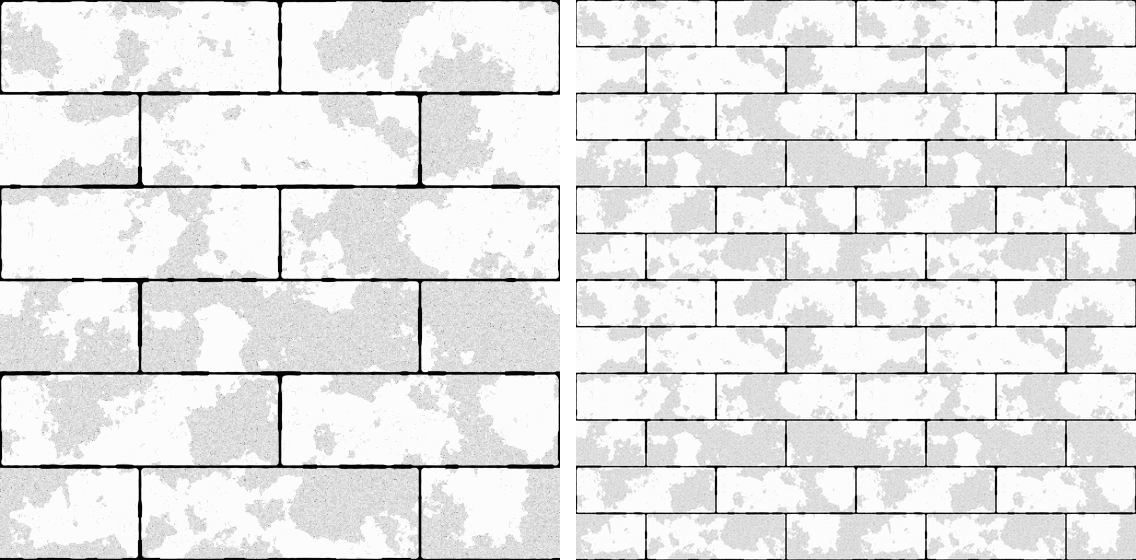
Left, the tile; right, the same tile 2 across and 2 down.
Write a WebGL 2 fragment shader that draws this pattern.

```glsl
#version 300 es
precision highp float;
// Running-bond wall of white bricks with black joints and grainy grey weathering.

uniform vec2 u_resolution;
out vec4 fragColor;

// Integer hash of a lattice point and a seed, from 0 to 1
float hash(ivec2 cell, int seed) {
    uint h = uint(cell.x) * 1597334677u ^ uint(cell.y) * 3812015801u ^ uint(seed) * 2654435769u;
    h = (h ^ (h >> 16)) * 2246822519u;
    h = (h ^ (h >> 13)) * 3266489917u;
    return float((h ^ (h >> 16)) >> 8) / 16777216.0;
}

// Smooth value noise that wraps after a whole number of cells
float wrapNoise(vec2 p, float period, int seed) {
    vec2 cell = floor(p), t = p - cell;
    t = t * t * (3.0 - 2.0 * t);
    ivec2 a = ivec2(mod(cell, period));
    ivec2 b = ivec2(mod(cell + 1.0, period));
    return mix(mix(hash(a, seed), hash(ivec2(b.x, a.y), seed), t.x),
               mix(hash(ivec2(a.x, b.y), seed), hash(b, seed), t.x), t.y);
}

// Ragged cloud noise, turned at each octave to hide the lattice
float cloud(vec2 p, int seed) {
    float sum = 0.0, total = 0.0, weight = 1.0;
    for (int i = 0; i < 6; i++) {
        sum += weight * wrapNoise(p, 4096.0, seed + i);
        total += weight;
        weight *= 0.63;
        p = mat2(1.6, 1.2, -1.2, 1.6) * p + 7.3;
    }
    return sum / total;
}

float roundedBox(vec2 p, vec2 halfSize, float radius) {
    vec2 d = abs(p) - halfSize + radius;
    return length(max(d, 0.0)) + min(max(d.x, d.y), 0.0) - radius;
}

void main() {
    vec2 uv = gl_FragCoord.xy / u_resolution;
    float pixel = 1.0 / min(u_resolution.x, u_resolution.y);

    // Two bricks across, six courses, every other course shifted by half a brick
    vec2 brickSize = vec2(0.5, 1.0 / 6.0);
    vec2 grid = uv / brickSize;
    grid.x += 0.5 * mod(floor(grid.y) + 1.0, 2.0);
    vec2 id = vec2(mod(floor(grid.x), 2.0), floor(grid.y));
    vec2 local = (fract(grid) - 0.5) * brickSize;
    int seed = 100 + 10 * int(id.x + 2.0 * id.y);

    // Weathered patches, different on each brick, and stray specks
    float patches = smoothstep(0.495, 0.515, cloud(local * 10.0 + 20.0, seed));
    float specks = smoothstep(0.8, 0.9, wrapNoise(uv * 256.0, 256.0, 3))
                 * smoothstep(0.5, 0.75, wrapNoise(uv * 40.0, 40.0, 4));
    float wear = max(patches, 0.6 * specks);

    // Fine grain inside the patches
    float grain = wrapNoise(uv * 512.0 - 0.5, 512.0, 5);
    float grey = mix(0.94, 0.79, grain) - 0.2 * smoothstep(0.9, 1.0, grain);
    vec3 color = vec3(mix(0.99, grey, wear));

    // Black joints with short thickened stretches and a slightly rough edge
    float swell = smoothstep(0.56, 0.66, wrapNoise(uv * 36.0, 36.0, 6));
    float rough = wrapNoise(uv * 128.0, 128.0, 7) - 0.5;
    float jointHalf = 0.0023 + 0.0014 * swell + 0.0007 * rough;
    float edge = roundedBox(local, 0.5 * brickSize - jointHalf, 0.006);
    color = mix(color, vec3(0.01), smoothstep(-0.7 * pixel, 0.7 * pixel, edge));

    fragColor = vec4(color, 1.0);
}
```
